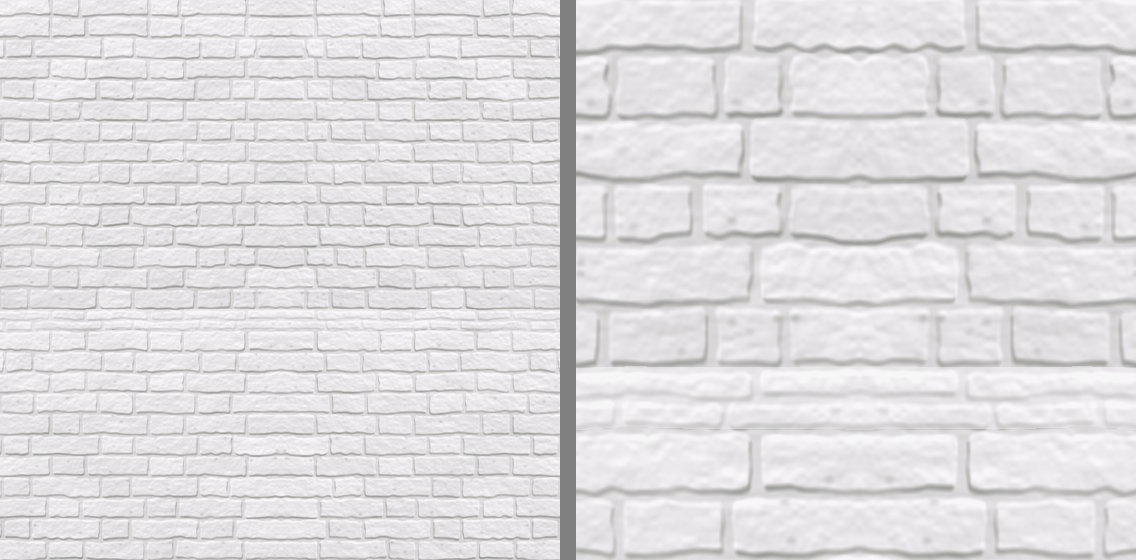
Left: the whole. Right: its middle third, enlarged.
This texture is drawn by a Shadertoy shader. Its source:

```glsl
// White painted brick wall: courses of alternating long and short bricks,
// folded left-right about a centre line and repeating every 15 courses.
// Rounded-box distances shape the bricks; layered noise lights the paint.

#define COURSES 26.77     // courses over the canvas height
#define CYCLE 15.0        // courses before the wall repeats
#define THIN_COURSE 11.0  // course split into two faint half courses
#define CENTRE 0.502      // fold line
#define PAIR 0.175        // width of one long plus one short brick
#define LONG_SHARE 0.67   // share of the pair taken by the long brick
#define JOINT 0.0021      // half width of a joint
#define CORNER 0.0065     // corner rounding
#define PAINT 0.893       // base paint brightness
#define SHADOW 0.21       // depth of the shadow under bricks
#define RELIEF 0.17       // strength of the rough paint surface

float hash(vec2 p) {
    vec3 a = fract(p.xyx * vec3(0.1031, 0.1030, 0.0973));
    a += dot(a, a.yzx + 33.33);
    return fract((a.x + a.y) * a.z);
}

float noise(vec2 p) {
    vec2 i = floor(p), f = fract(p);
    f = f * f * (3.0 - 2.0 * f);
    return mix(mix(hash(i), hash(i + vec2(1, 0)), f.x),
               mix(hash(i + vec2(0, 1)), hash(i + vec2(1, 1)), f.x), f.y);
}

// Rough brushed surface, a little stretched along the courses
float grain(vec2 p) {
    return 0.5 * noise(p * vec2(65.0, 105.0))
         + 0.35 * noise(p * vec2(140.0, 200.0) + 7.0)
         + 0.2 * noise(p * vec2(260.0, 310.0) + 19.0);
}

// Sparse round pits from cellular noise
float pits(vec2 p) {
    vec2 cell = floor(p);
    float pit = 0.0;
    for (int j = -1; j <= 1; j++)
    for (int i = -1; i <= 1; i++) {
        vec2 c = cell + vec2(i, j);
        vec2 centre = c + vec2(hash(c + 3.1), hash(c + 8.7));
        float size = 0.22 * step(0.86, hash(c + 15.3));
        pit = max(pit, size * 4.0 * (1.0 - smoothstep(0.0, size + 0.001, length(p - centre))));
    }
    return pit;
}

// Folded position -> x: brick coverage, y: brick tone, z: joint depth
vec3 brick(vec2 p) {
    float m = p.x;
    float y = p.y * COURSES + 0.13 * (noise(p * vec2(22.0, 30.0)) - 0.5);
    float row = floor(y), rise = fract(y), height = 1.0 / COURSES;
    float depth = 0.65 + 0.5 * noise(p * 17.0);
    if (row == THIN_COURSE) {
        row += 0.5 * floor(rise * 2.0);
        rise = fract(rise * 2.0);
        height *= 0.5;
        depth *= 0.45;
    }

    // The bond shifts by half a step above the thin course
    bool upper = row > THIN_COURSE + 0.5;
    bool centred = mod(floor(row) + (upper ? 1.0 : 0.0), 2.0) < 0.5
                || row == THIN_COURSE + 0.5 || row > 25.5;
    float key = mod(row, CYCLE);
    float start = (centred ? 0.0645 : 0.148) + 0.010 * (hash(vec2(key, 4.0)) - 0.5);

    // Long and short bricks along the course
    float u = (m - start) / PAIR, pair = floor(u), f = fract(u);
    float split = LONG_SHARE + 0.09 * (hash(vec2(key, pair + 9.0)) - 0.5);
    bool isLong = f < split;
    float side = PAIR * (isLong ? min(f, split - f) : min(f - split, 1.0 - f));
    float id = pair * 2.0 + (isLong ? 0.0 : 1.0);
    if (centred && m < start) {
        side = start - m;
        id = -5.0;
    } else if (!centred && upper && m < 0.09) {
        side = min(side, abs(m - 0.044));
        id = m < 0.044 ? -6.0 : -7.0;
    }

    // Rounded outline with chipped edges
    float tone = hash(vec2(key * 2.0 + 1.0, id + 20.0));
    vec2 inset = vec2(side, min(rise, 1.0 - rise) * height);
    float d = CORNER - length(max(CORNER - inset, 0.0)) - JOINT;
    d += (0.0022 + 0.002 * tone) * (noise(p * 95.0) - 0.55);
    return vec3(smoothstep(-0.0008, 0.0028, d), tone, depth);
}

void mainImage(out vec4 fragColor, in vec2 fragCoord) {
    vec2 uv = fragCoord / iResolution.xy;
    vec2 p = vec2(abs(uv.x - CENTRE), uv.y);
    vec2 light = normalize(vec2(0.35, 1.0));

    // Light falls from above: bright upper edges, shadow below each brick
    vec3 here = brick(p);
    float slope = here.x - brick(p + light * 0.0036).x;
    float relief = grain(p) - grain(p + light * 0.003);

    // Paint brightens toward the top of each cycle
    float cycle = fract((uv.y * COURSES - THIN_COURSE - 1.0) / CYCLE);
    float tone = PAINT + 0.032 * cycle + 0.025 * (here.y - 0.5);
    tone += 0.03 * (noise(p * vec2(20.0, 34.0)) - 0.5);
    tone += RELIEF * relief * mix(0.6, 1.0, here.x);
    tone -= 0.055 * (1.0 - here.x) * here.z;
    tone -= SHADOW * max(-slope, 0.0) * here.z;
    tone += 0.05 * max(slope, 0.0);
    tone -= 0.1 * pits(p * vec2(42.0, 55.0)) * here.x;

    // Warm shadows, neutral lights
    vec3 tint = mix(vec3(1.0, 1.0, 0.985), vec3(1.0, 0.992, 1.0), smoothstep(0.65, 0.9, tone));
    fragColor = vec4(clamp(tone * tint, 0.0, 0.97), 1.0);
}
```
